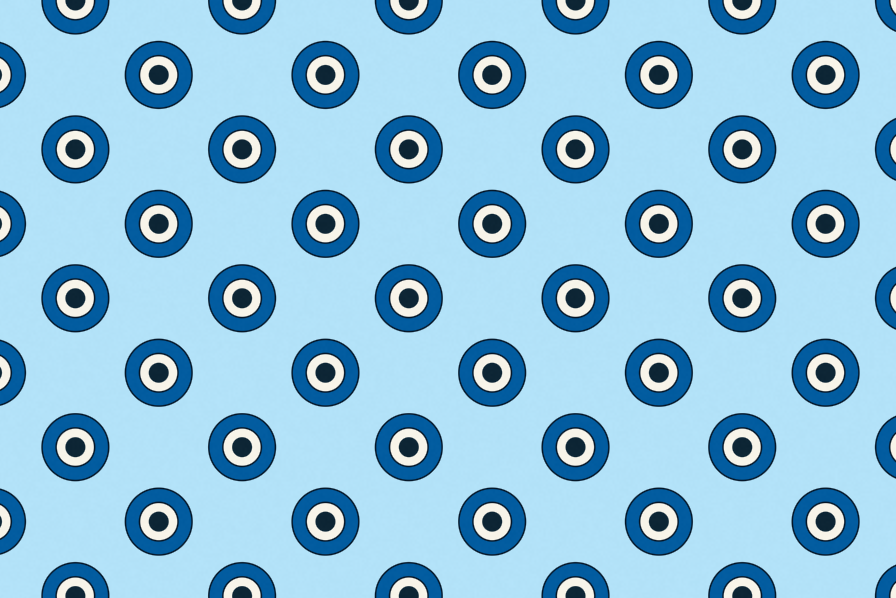
Write a Shadertoy shader that draws this pattern.

```glsl
// Concentric blue, cream and dark discs in a staggered lattice on pale blue.
// Two offset rectangular grids are folded into one distance to the nearest
// centre; discs are layered by radius, then a faint paper grain is added.

const vec3 SKY   = vec3(0.700, 0.886, 0.973);
const vec3 BLUE  = vec3(0.008, 0.360, 0.625);
const vec3 CREAM = vec3(0.970, 0.957, 0.915);
const vec3 INK   = vec3(0.020, 0.090, 0.160);
const vec3 PUPIL = vec3(0.050, 0.145, 0.205);

// Lengths are fractions of the canvas height.
const float ASPECT = 1.5;
const vec2 PERIOD = vec2(0.2791, 0.2490);
const vec2 CENTRE = vec2(0.6844, 0.5012);
const float OUTER_RADIUS = 0.0570;
const float INNER_RADIUS = 0.0335;
const float PUPIL_RADIUS = 0.0167;
const float LINE_WIDTH = 0.0025;

float hash(vec2 p) {
    vec3 q = fract(p.xyx * 0.1031);
    q += dot(q, q.yzx + 33.33);
    return fract((q.x + q.y) * q.z);
}

float valueNoise(vec2 p) {
    vec2 cell = floor(p);
    vec2 f = fract(p);
    f = f * f * (3.0 - 2.0 * f);
    float low = mix(hash(cell), hash(cell + vec2(1, 0)), f.x);
    float high = mix(hash(cell + vec2(0, 1)), hash(cell + vec2(1, 1)), f.x);
    return mix(low, high, f.y);
}

// Distance to the nearest point of a rectangular grid.
float gridDistance(vec2 p, vec2 period) {
    return length((fract(p / period + 0.5) - 0.5) * period);
}

// Adding a half-period grid makes the rows alternate.
float staggeredDistance(vec2 p, vec2 period) {
    return min(gridDistance(p, period), gridDistance(p - 0.5 * period, period));
}

vec3 paintDisc(vec3 below, vec3 fill, float dist, float radius, float pixel) {
    return mix(below, fill, clamp(0.5 + (radius - dist) / pixel, 0.0, 1.0));
}

vec3 paintOutlinedDisc(vec3 below, vec3 fill, float dist, float radius, float pixel) {
    vec3 edged = paintDisc(below, INK, dist, radius, pixel);
    return paintDisc(edged, fill, dist, radius - LINE_WIDTH, pixel);
}

void mainImage(out vec4 fragColor, in vec2 fragCoord) {
    vec2 p = fragCoord / iResolution.xy * vec2(ASPECT, 1.0);
    float pixel = 1.2 / iResolution.y;
    float dist = staggeredDistance(p - CENTRE, PERIOD);

    // Layers, from the ground up
    vec3 color = SKY;
    color = paintOutlinedDisc(color, BLUE, dist, OUTER_RADIUS, pixel);
    color = paintOutlinedDisc(color, CREAM, dist, INNER_RADIUS, pixel);
    color = paintDisc(color, PUPIL, dist, PUPIL_RADIUS, pixel);

    // Faint paper grain
    float grain = valueNoise(p * 260.0) + 0.5 * valueNoise(p * 90.0) - 0.75;
    color += 0.010 * grain;

    fragColor = vec4(clamp(color, 0.0, 1.0), 1.0);
}
```
